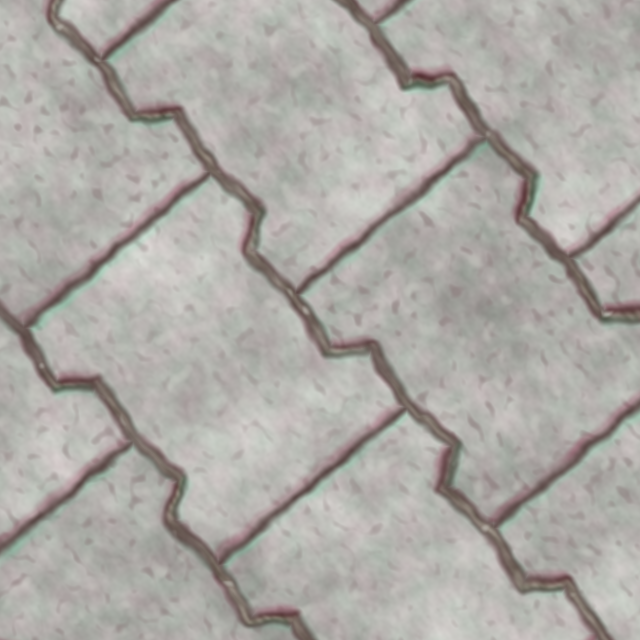
Give the GLSL for this texture, as a three.js fragment shader.

```glsl
varying vec2 vUv;

// Layout, in canvas units
const vec2 ORIGIN = vec2(0.208, 0.818);
const vec2 ALONG = vec2(0.639, -0.769);
const vec2 ACROSS = vec2(0.769, 0.639);
const float PERIOD = 0.477;
const float COLUMN_WIDTH = 0.363;
const float COLUMN_SHIFT = 0.232;
const float CROSS_START = 0.376;
const float NOTCH_DEPTH = 0.058;
const float COLUMN_JOINT = 0.0105;
const float CROSS_JOINT = 0.0062;
const float EDGE_BLUR = 0.0065;
const float EDGE_WEAR = 0.007;
const float FRINGE = 0.011;

// Colours
const vec3 CONCRETE = vec3(0.708, 0.703, 0.686);
const vec3 SPECKLE = vec3(0.54, 0.48, 0.48);
const vec3 CHIP = vec3(0.82, 0.82, 0.79);
const vec3 SAND = vec3(0.50, 0.455, 0.41);
const vec3 SHADOW = vec3(0.37, 0.30, 0.29);
const vec3 PINK_SHIFT = vec3(-0.06, -0.16, -0.125);
const vec3 MINT_SHIFT = vec3(-0.06, 0.03, -0.005);

float hash(vec2 p) {
  p = fract(p * vec2(0.1031, 0.1137));
  p += dot(p, p.yx + 33.33);
  return fract((p.x + p.y) * p.x * 17.0);
}

float corner(vec2 cell, vec2 offset) {
  float angle = 6.2832 * hash(cell + 71.0);
  return dot(vec2(cos(angle), sin(angle)), offset);
}

// Gradient noise, about -0.5 to 0.5
float noise(vec2 p) {
  vec2 i = floor(p), f = fract(p);
  vec2 u = f * f * f * (f * (f * 6.0 - 15.0) + 10.0);
  vec2 e = vec2(1.0, 0.0);
  return mix(mix(corner(i, f), corner(i + e, f - e), u.x),
             mix(corner(i + e.yx, f - e.yx), corner(i + 1.0, f - 1.0), u.x), u.y);
}

// Corners of the notched joint; every second half period is mirrored
vec2 jointVertex(float i) {
  float flip = floor((i + 0.5) / 3.0);
  float j = i - 3.0 * flip;
  vec2 v = j < 0.5 ? vec2(0.0) : j < 1.5 ? vec2(0.040, 0.056) : vec2(0.142, 0.043);
  if (mod(flip, 2.0) > 0.5) v.y = NOTCH_DEPTH - v.y;
  return v + vec2(flip * PERIOD * 0.5, 0.0);
}

// x: distance to the joint, y: signed offset across it
vec2 notchedJoint(vec2 q) {
  q.x = mod(q.x, PERIOD);
  vec2 result = vec2(1.0, 0.0);
  for (int i = -1; i < 7; i++) {
    vec2 a = jointVertex(float(i));
    vec2 ba = jointVertex(float(i) + 1.0) - a;
    vec2 pa = q - a;
    float h = clamp(dot(pa, ba) / dot(ba, ba), 0.0, 1.0);
    result.x = min(result.x, length(pa - ba * h));
    if (pa.x >= 0.0 && pa.x < ba.x) result.y = pa.y - ba.y * pa.x / ba.x;
  }
  return result;
}

// x: distance to column joint, y: to cross joint, zw: block index
vec4 paving(vec2 p) {
  vec2 stepAcross = vec2(COLUMN_SHIFT, COLUMN_WIDTH);
  float column = floor(p.y / COLUMN_WIDTH);
  if (notchedJoint(p - column * stepAcross).y < 0.0) column -= 1.0;
  vec2 q = p - column * stepAcross;
  float nearest = min(notchedJoint(q).x, notchedJoint(q - stepAcross).x);
  float row = (q.x - CROSS_START) / PERIOD;
  float cross = abs(fract(row + 0.5) - 0.5) * PERIOD;
  return vec4(nearest, cross, column, floor(row));
}

float groove(vec4 block) {
  vec2 d = block.xy - vec2(COLUMN_JOINT, CROSS_JOINT);
  return 1.0 - smoothstep(-EDGE_BLUR, EDGE_BLUR, min(d.x, d.y));
}

void main() {
  vec2 p = vec2(dot(vUv - ORIGIN, ALONG), dot(vUv - ORIGIN, ACROSS));
  vec2 worn = p + EDGE_WEAR * vec2(noise(p * 30.0), noise(p * 30.0 + 40.0));
  vec4 block = paving(worn);
  float joint = groove(block);

  // Concrete: block tone, soft mottling, grain, pits and pale chips
  float tone = hash(block.zw + 9.0);
  float grain = noise(p * vec2(48.0, 78.0)) + 0.35 * noise(p * 125.0);
  vec3 color = CONCRETE + 0.07 * (tone - 0.45);
  color += 0.12 * noise(p * 4.5) + 0.08 * noise(p * 11.0 + 8.0);
  color += 0.07 * noise(p * 24.0) + 0.05 * grain;
  color += vec3(0.035, -0.025, 0.005) * noise(p * 24.0 + 17.0);
  float pits = smoothstep(0.15, 0.6, noise(p * vec2(44.0, 54.0) + 5.0) + 0.2 * noise(p * 7.0));
  color = mix(color, SPECKLE, pits * mix(0.6, 0.3, tone));
  color = mix(color, CHIP, 0.45 * smoothstep(0.2, 0.6, noise(p * 32.0 + 90.0)));

  // Joints: dark edges with streaked sand in the wide ones
  float core = 1.0 - smoothstep(0.0, 0.010, block.x);
  float sandy = clamp(0.75 + 1.1 * noise(p * 13.0 + 33.0), 0.2, 1.0);
  float streak = noise(p * vec2(34.0, 95.0));
  vec3 fill = mix(SHADOW, SAND + 0.2 * streak, core * sandy) + 0.05 * grain;
  fill = mix(fill, CHIP, 0.7 * core * smoothstep(0.3, 0.6, noise(p * 36.0 + 3.0)));
  float depth = clamp(0.93 + 0.35 * noise(p * 14.0 + 21.0), 0.7, 1.0);
  color = mix(color, fill, joint * depth);

  // Coloured fringes on either side of the joints
  vec2 shift = vec2(FRINGE, 0.0);
  float fringe = groove(paving(worn + shift)) - groove(paving(worn - shift));
  float patchy = 0.9 + 1.1 * noise(p * 15.0 + 60.0);
  color += PINK_SHIFT * max(fringe, 0.0) * patchy * mix(1.0, 0.6, joint);
  color += MINT_SHIFT * max(-fringe, 0.0) * patchy;

  gl_FragColor = vec4(clamp(color, 0.0, 1.0), 1.0);
}
```
